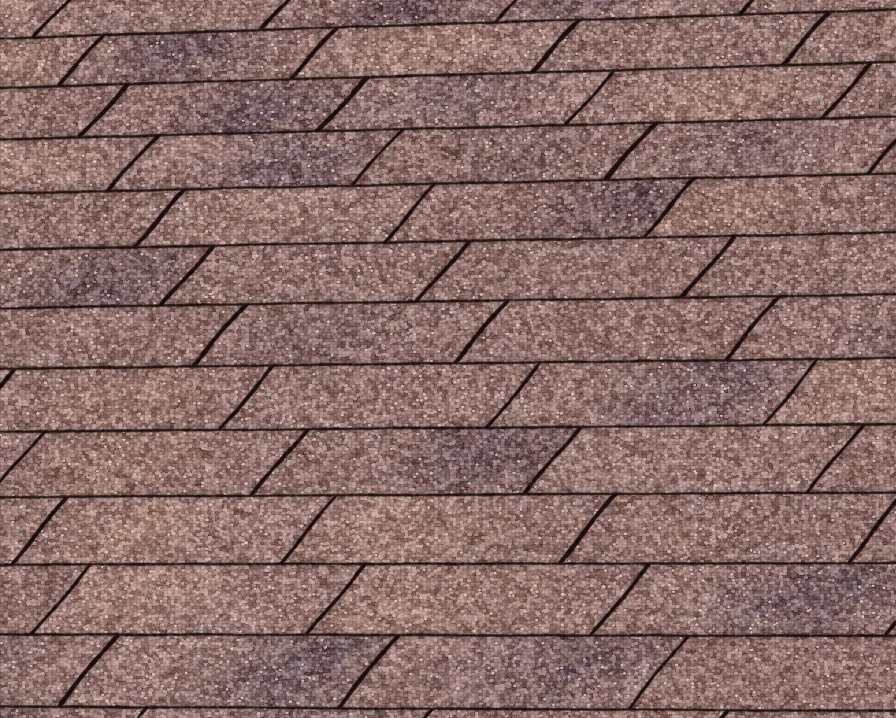
Reproduce this texture procedurally as a Shadertoy shader.

```glsl
#define STONE      vec3(0.605, 0.487, 0.465)
#define GAP        vec3(0.09, 0.03, 0.025)
#define PLUM_SHIFT vec3(-0.15, -0.12, -0.075)
#define TAN_SHIFT  vec3(0.055, 0.040, 0.020)
#define SPARKLE    vec3(0.86, 0.80, 0.78)
#define GRAINS     215.0    // granules per canvas height
#define COURSE_W   0.0017   // half width of the course lines
#define JOINT_W    0.0025   // half width of the slanted joints
#define ROW_GROWTH 0.00158  // courses get taller toward the viewer
#define FAN        0.0175   // tabs get wider to the right

vec3 hash3(vec2 p) {
    vec3 q = fract(p.xyx * vec3(0.1031, 0.1030, 0.0973));
    q += dot(q, q.yxz + 33.33);
    return fract((q.xxy + q.yzz) * q.zyx);
}

// Nearest cell: x = distance, yz = random values of that cell
vec3 cells(vec2 p) {
    vec2 base = floor(p);
    vec3 nearest = vec3(9.0, 0.0, 0.0);
    for (int j = -1; j <= 1; j++)
    for (int i = -1; i <= 1; i++) {
        vec2 cell = base + vec2(i, j);
        vec3 h = hash3(cell);
        float d = length(cell + 0.15 + 0.7 * h.xy - p);
        if (d < nearest.x) nearest = vec3(d, h.z, fract(h.x * 17.0 + h.y * 5.0));
    }
    return nearest;
}

// Layered sines, roughly -1 to 1
float waves(vec2 p) {
    float sum = 0.0, amp = 0.5;
    for (int i = 0; i < 4; i++) {
        sum += amp * sin(p.x + 1.7 * sin(p.y)) * cos(p.y + 1.3 * sin(0.8 * p.x));
        p = mat2(1.5, 1.1, -1.1, 1.5) * p + 2.3;
        amp *= 0.65;
    }
    return sum;
}

float stroke(float d, float halfWidth) {
    float px = 1.0 / iResolution.y;
    return 1.0 - smoothstep(halfWidth - px, halfWidth + px, d);
}

void mainImage(out vec4 fragColor, in vec2 fragCoord) {
    vec2 p = fragCoord / iResolution.y;

    // Course number: invert depth = start + pitch * n + ROW_GROWTH * n^2
    float depth = 1.0 - p.y + 0.0008 * waves(vec2(p.x * 22.0, p.y * 9.0));
    float start = 0.0537 - 0.0325 * p.x;
    float pitch = 0.0672 + 0.0034 * p.x;
    float root = sqrt(max(pitch * pitch + 4.0 * ROW_GROWTH * (depth - start), 1e-6));
    float n = (root - pitch) / (2.0 * ROW_GROWTH);
    float row = floor(n), down = n - row;
    float courseDist = min(down, 1.0 - down) * root;

    // Tab number: slanted joints that shift from course to course
    float slant = 0.0668 + 0.0016 * row;
    float tabWidth = 0.319 + 0.0078 * row;
    float shift = 0.0782 + 0.0358 * row + 0.00036 * row * row;
    shift += 0.008 * (hash3(vec2(row + 40.0, 7.0)).x - 0.5);
    float bend = 0.0016 * sin(5.0 * down + 2.4 * row);
    float t = (p.x - slant * (1.0 - down) - shift + bend) / tabWidth;
    float tab = t / (1.0 + FAN * t);
    float along = fract(tab);
    float joint = floor(tab + 0.5);
    float jointDist = abs(tab - joint) * tabWidth * root / length(vec2(root, slant));

    // Weathered patches differ from tab to tab
    vec2 id = vec2(floor(tab), row) + 50.0;
    vec3 h = hash3(id), g = hash3(id + 71.0);
    float blotch = waves(p * vec2(26.0, 38.0));
    vec2 fromCentre = (vec2(along, down) - mix(vec2(0.2, 0.3), vec2(0.85, 0.7), g.xy)) * vec2(3.6, 1.5);
    float patchMask = exp(-dot(fromCentre, fromCentre)) * (0.8 + 0.5 * blotch);
    vec3 color = STONE + 0.035 * (h.y - 0.5) + 0.012 * blotch;
    color += PLUM_SHIFT * patchMask * smoothstep(0.62, 0.8, h.x);
    color += TAN_SHIFT * patchMask * (1.0 - smoothstep(0.25, 0.45, h.x));

    // Mineral granules: fine grains, coarser clumps, bright flecks
    vec2 grainPos = p * GRAINS * vec2(0.9, 1.1);
    vec3 grain = cells(grainPos);
    vec3 clump = cells(grainPos * 0.42 + 31.0);
    color += 0.27 * (grain.y - 0.5) + 0.11 * (clump.y - 0.5);
    color -= 0.11 * smoothstep(0.25, 0.8, grain.x);
    color += vec3(0.03, 0.0, -0.02) * (grain.z - 0.5);
    float fleck = step(0.972, grain.z) * (1.0 - smoothstep(0.2, 0.6, grain.x));
    color = mix(color, SPARKLE, 0.85 * fleck);

    // Soft shade beside the gaps, then the gaps with uneven width
    float wear = waves(p * vec2(60.0, 75.0));
    float jointWidth = JOINT_W * (0.75 + 0.5 * hash3(vec2(joint, row) + 90.0).x + 0.3 * wear);
    color *= 1.0 - 0.22 * exp(-courseDist / 0.003) - 0.18 * exp(-jointDist / 0.003);
    float gap = max(stroke(courseDist, COURSE_W * (1.0 + 0.35 * wear)) * 0.9,
                    stroke(jointDist, jointWidth));
    color = mix(color, GAP + 0.05 * grain.y, gap);

    fragColor = vec4(clamp(color, 0.0, 1.0), 1.0);
}
```
